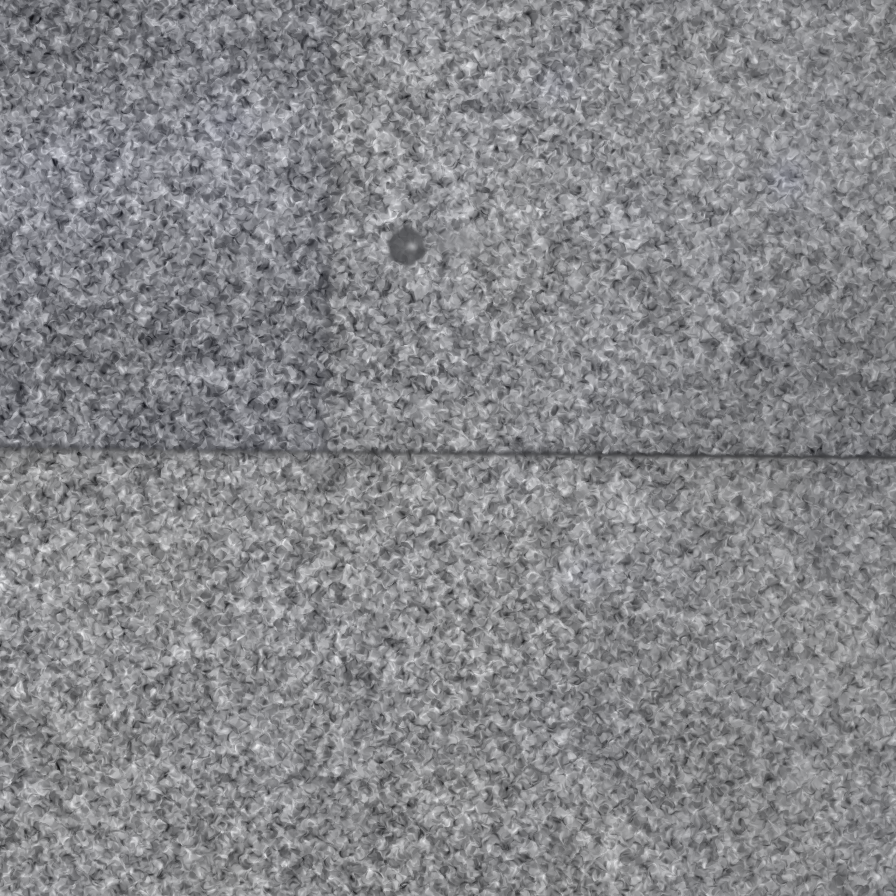
A Shadertoy shader for this texture:

```glsl
// Worn grey granite paving: two slabs above one, split by a T of thin joints.
// Grain is blended cellular flakes plus curved slivers; layered sines and
// soft blobs give the broad shading, stains and a dark round spot.

#define FLAKE_SCALE 88.0
#define SLIVER_SCALE 80.0
#define GRAIN_GAIN 0.86
#define SLIVER_GAIN 0.25
#define BASE_TONE 0.535
#define JOINT_WIDTH 0.0036
#define SPOT_CENTRE vec2(0.454, 0.725)
#define SPOT_RADIUS 0.021

vec3 hash3(vec2 cell) {
    vec3 h = fract(vec3(cell.xyx) * vec3(0.1031, 0.1030, 0.0973));
    h += dot(h, h.yxz + 33.33);
    return fract((h.xxy + h.yzz) * h.zyx);
}

mat2 turn(float a) {
    float c = cos(a), s = sin(a);
    return mat2(c, -s, s, c);
}

// Smoothly blended random tone of stretched, randomly turned cells
float flakes(vec2 p) {
    vec2 cell = floor(p), f = fract(p);
    float total = 0.0, weight = 0.0;
    for (int y = -1; y <= 1; y++)
    for (int x = -1; x <= 1; x++) {
        vec2 o = vec2(x, y);
        vec3 h = hash3(cell + o + 17.0);
        vec2 q = turn(h.z * 6.283) * (o + h.xy - f);
        q *= vec2(0.72, 1.4);
        float w = exp(-10.0 * dot(q, q));
        total += w * fract(h.z * 37.7 + h.x * 11.3);
        weight += w;
    }
    return total / weight - 0.5;
}

// Thin bent slivers: x holds the dark ones, y the bright ones
vec2 slivers(vec2 p) {
    vec2 cell = floor(p), f = fract(p), ink = vec2(0.0);
    for (int y = -1; y <= 1; y++)
    for (int x = -1; x <= 1; x++) {
        vec2 o = vec2(x, y);
        vec3 h = hash3(cell + o + 211.0);
        vec3 k = hash3(cell + o + 503.0);
        vec2 q = turn(h.z * 6.283) * (o + h.xy - f);
        q.y += (k.x - 0.5) * 3.0 * q.x * q.x;
        q /= vec2(0.24 + 0.22 * k.y, 0.10 + 0.06 * k.x);
        float mark = exp(-dot(q, q)) * (0.4 + 0.6 * k.y);
        ink = max(ink, mark * (k.z < 0.5 ? vec2(1, 0) : vec2(0, 1)));
    }
    return ink;
}

// Layered sines, roughly -1 to 1
float clouds(vec2 p) {
    float sum = 0.0, amp = 0.5;
    for (int i = 0; i < 4; i++) {
        sum += amp * sin(p.x + 1.3 * sin(p.y * 0.8)) * cos(p.y + 1.1 * sin(p.x * 0.7));
        p = turn(0.9) * p * 1.9 + 2.7;
        amp *= 0.6;
    }
    return sum;
}

float blob(vec2 p, vec2 centre, vec2 size) {
    vec2 q = (p - centre) / size;
    return exp(-dot(q, q));
}

void mainImage(out vec4 fragColor, in vec2 fragCoord) {
    vec2 p = fragCoord / iResolution.xy;
    float px = 1.0 / iResolution.y;
    vec2 rough = 0.0010 * vec2(sin(p.y * 310.0 + 2.0 * sin(p.x * 190.0)),
                               sin(p.x * 270.0 + 2.0 * sin(p.y * 230.0)));

    // Mineral grain
    vec2 g = p + rough;
    float grain = 0.19 * flakes(g * FLAKE_SCALE)
                + 0.27 * flakes(g * FLAKE_SCALE * 1.7 + 31.0)
                + 0.19 * flakes(g * FLAKE_SCALE * 2.9 + 77.0);
    vec2 ink = max(slivers(g * SLIVER_SCALE),
                   0.8 * slivers(turn(0.6) * g * SLIVER_SCALE * 1.35 + 140.0));
    float calm = 1.0 - 0.22 * smoothstep(0.45, 1.0, p.x);
    float tone = BASE_TONE + calm * (GRAIN_GAIN * grain
               + SLIVER_GAIN * (0.85 * ink.y - ink.x));

    // Joint positions, slightly tilted and chipped by the grain
    float acrossH = p.y - (0.5005 - 0.011 * p.x) + rough.y * 0.5 + 0.006 * grain;
    float acrossV = p.x - (0.3555 + 0.0155 * p.y) + rough.x + 0.014 * grain;
    float upper = smoothstep(-0.002, 0.002, acrossH);
    float leftSlab = upper * (1.0 - smoothstep(-0.012, 0.012, acrossV));

    // Broad shading
    float lilac = blob(p, vec2(0.07, 0.80), vec2(0.26, 0.085));
    tone += 0.012 * clouds(p * 11.0) - 0.040 * leftSlab + 0.060 * lilac;
    tone += 0.025 * blob(p, vec2(0.58, 0.82), vec2(0.25, 0.22));
    tone += 0.025 * blob(p, vec2(0.25, 0.36), vec2(0.40, 0.15));
    tone -= 0.070 * blob(p, vec2(1.0, 0.56), vec2(0.22, 0.13));
    tone -= 0.040 * blob(p, vec2(0.02, 0.98), vec2(0.20, 0.06));
    tone -= 0.030 * blob(p, vec2(0.15, 0.60), vec2(0.20, 0.10));
    tone -= 0.030 * blob(p, vec2(0.80, 0.15), vec2(0.16, 0.10));

    // Pale stains and chips
    float pale = 0.13 * blob(p, vec2(0.692, 0.425), vec2(0.016, 0.045))
               + 0.09 * blob(p, vec2(0.80, 0.83), vec2(0.022, 0.035))
               + 0.14 * blob(p, vec2(0.225, 0.58), vec2(0.018, 0.012))
               + 0.22 * blob(p, vec2(0.679, 0.040), vec2(0.011, 0.014))
               + 0.14 * blob(p, vec2(0.777, 0.872), vec2(0.010, 0.012))
               + 0.25 * blob(p, vec2(0.001, 0.348), vec2(0.008, 0.010));
    float blue = blob(p, vec2(0.877, 0.80), vec2(0.020, 0.022))
               + 0.7 * blob(p, vec2(0.26, 0.86), vec2(0.03, 0.02))
               + 0.7 * blob(p, vec2(0.62, 0.905), vec2(0.025, 0.02))
               + 0.6 * blob(p, vec2(0.65, 0.36), vec2(0.03, 0.02));
    float smear = blob(p, vec2(0.515, 0.73), vec2(0.032, 0.014));
    tone = mix(tone, 0.57, 0.65 * smear) + pale + 0.07 * blue;

    // Round dark spot with a pale fleck
    float edge = length(p - SPOT_CENTRE + 1.5 * rough) - SPOT_RADIUS;
    float spot = 1.0 - smoothstep(-0.002 - px, 0.002 + px, edge);
    tone = mix(tone, 0.34 + 0.2 * grain, 0.95 * spot);
    tone += 0.28 * blob(p, SPOT_CENTRE + vec2(0.006, 0.0), vec2(0.006, 0.005));

    // Joints: soft shade, then a core that sharpens to the right
    float width = JOINT_WIDTH * mix(1.1, 0.65, p.x) + 0.3 * px;
    float core = exp(-pow(acrossH / width, 2.0)) * mix(0.50, 0.95, smoothstep(0.0, 0.9, p.x));
    float side = upper * exp(-pow(acrossV / JOINT_WIDTH, 2.0));
    tone -= 0.055 * exp(-abs(acrossH - 0.004) / 0.012);
    tone -= 0.055 * upper * exp(-abs(acrossV) / 0.014);
    tone = mix(tone, 0.26 + 0.2 * grain, core);
    tone = mix(tone, 0.33, clamp(0.42 - 1.5 * grain, 0.0, 0.8) * side);

    // Cool grey with blue and warm drifts
    float cool = 0.5 * leftSlab + 0.6 * lilac + blue + 0.3 * clouds(p * 17.0 + 4.0);
    vec3 colour = vec3(tone) + vec3(-0.003, 0.0, 0.012);
    colour += cool * vec3(-0.006, -0.003, 0.015);
    colour += (1.0 - upper) * vec3(0.002, 0.001, -0.003);
    fragColor = vec4(clamp(colour, 0.08, 0.93), 1.0);
}
```
